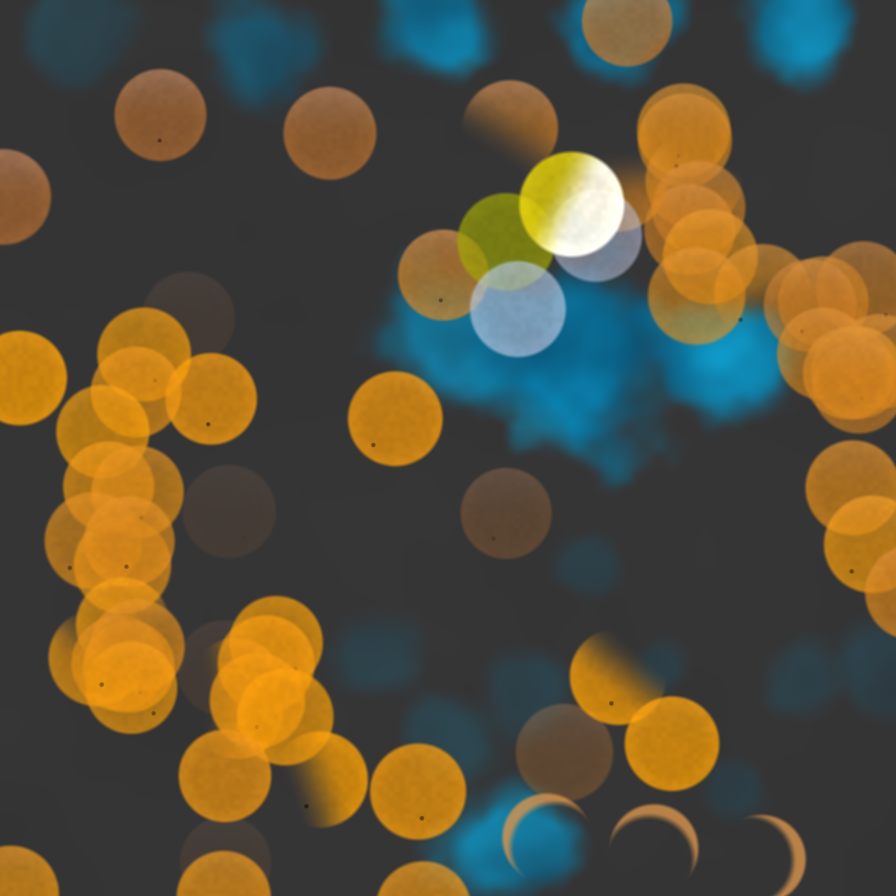
Write a Shadertoy shader that draws this background.

```glsl
const vec3 NIGHT = vec3(.207, .205, .207);

float hash(vec2 p) {
    vec3 q = fract(vec3(p.xyx) * .1031);
    q += dot(q, q.yzx + 33.33);
    return fract((q.x + q.y) * q.z);
}

float noise(vec2 p) {
    vec2 i = floor(p), f = fract(p);
    f *= f * (3. - 2. * f);
    return mix(mix(hash(i), hash(i + vec2(1, 0)), f.x),
               mix(hash(i + vec2(0, 1)), hash(i + vec2(1, 1)), f.x), f.y);
}

float fbm(vec2 p) {
    return .55 * noise(p) + .3 * noise(p * 2.1 + 7.) + .15 * noise(p * 4.3 + 19.);
}

// Ragged, strongly blurred patch of blue light
void glow(inout vec3 col, vec2 p, vec2 c, vec2 size, float strength) {
    float d = length((p - c) / size) + (fbm(p * 13. + 3.) - .5) * .8;
    vec3 blue = mix(vec3(.04, .34, .48), vec3(.04, .62, .82), fbm(p * 10. + 31.) * 1.5 - .25);
    col = mix(col, blue, strength * (1. - smoothstep(.5, 1.1, d)));
}

// Lens disc: translucent, faint rim, brightened by the light behind it
void disc(inout vec3 col, vec2 p, vec2 c, float r, vec3 tint, float alpha) {
    vec2 q = (p - c) / r;
    float d = length(q);
    float mask = alpha * (1. - smoothstep(.94, 1.04, d));
    float texture_ = .95 + .07 * smoothstep(.6, .96, d) + .06 * (noise(q * 9. + c * 90.) - .5);
    vec3 behind = max(col - NIGHT, 0.);
    col = mix(col, tint * texture_, mask) + .15 * mask * behind;
}

// Row of warm discs scattered around the line from a to b
void chain(inout vec3 col, vec2 p, vec2 a, vec2 b, int n, float spread, float rust, float alpha, float seed) {
    for (int i = 0; i < n; i++) {
        vec2 id = vec2(float(i) + 1.3, seed);
        vec2 jitter = vec2(hash(id), hash(id + 41.)) - .5;
        vec2 c = mix(a, b, float(i) / float(max(n - 1, 1))) + jitter * spread;
        float r = .053 + .004 * (hash(id + 83.) - .5);
        vec2 q = (p - c) / r;
        float brown = clamp(rust + .5 * (hash(id + 17.) - .5), 0., 1.);
        vec3 tint = mix(vec3(.87, .565, .045), vec3(.65, .40, .19), brown);
        tint = mix(tint, vec3(.74, .59, .53), .5 * rust * smoothstep(-.2, 1.1, q.y));

        // Some discs fade out behind dark foliage
        float angle = 6.283 * hash(id + 5.);
        float side = dot(q, vec2(cos(angle), sin(angle)));
        float hidden = step(.84, hash(id + 63.));
        float open = mix(1., smoothstep(-.7, .5, side), hidden);
        disc(col, p, c, r, tint, alpha * open);

        // Dust speck
        float speck = 1. - smoothstep(.025, .065, length(q - vec2(jitter.x, -.55)));
        col *= 1. - .5 * speck * step(.5, hash(id + 29.)) * alpha;
    }
}

void mainImage(out vec4 fragColor, in vec2 fragCoord) {
    vec2 p = fragCoord / iResolution.xy;
    vec3 col = NIGHT + .018 * (fbm(p * 5.) - .5);

    // Blue light: upper row, central mass, dim lower patches
    for (int i = 0; i < 5; i++) {
        float k = float(i);
        vec2 c = vec2(.09 + .2 * k, .96 + .04 * (hash(vec2(k, 4.)) - .5));
        glow(col, p, c, vec2(.072, .065), min(.2 + .35 * k, .85));
    }
    glow(col, p, vec2(.55, .63), vec2(.12, .1), .75);
    glow(col, p, vec2(.65, .61), vec2(.12, .13), 1.);
    glow(col, p, vec2(.81, .61), vec2(.085, .08), .9);
    glow(col, p, vec2(.57, .06), vec2(.095, .065), .75);
    for (int i = 0; i < 8; i++) {
        vec2 id = vec2(float(i), 9.);
        vec2 c = vec2(.42 + .08 * float(i), .08 + .29 * hash(id));
        glow(col, p, c, vec2(.03 + .035 * hash(id + 8.)), .18);
    }

    // Faint brown discs
    chain(col, p, vec2(.24, .62), vec2(.22, .07), 4, .07, 1., .13, 2.);
    chain(col, p, vec2(.565, .427), vec2(.63, .16), 2, .0, .9, .35, 3.);

    // Separate discs
    chain(col, p, vec2(.18, .85), vec2(.57, .865), 3, .05, .9, .78, 11.);
    chain(col, p, vec2(.02, .58), vec2(.455, .53), 3, .03, .1, .94, 12.);
    chain(col, p, vec2(.69, .245), vec2(.75, .17), 2, .0, .15, .9, 13.);
    chain(col, p, vec2(.0, .78), vec2(.7, .975), 2, .01, .9, .8, 14.);
    chain(col, p, vec2(.02, .01), vec2(.48, -.02), 3, .02, .3, .85, 15.);

    // Left clusters
    chain(col, p, vec2(.14, .56), vec2(.15, .37), 8, .09, .2, .78, 21.);
    chain(col, p, vec2(.14, .30), vec2(.10, .23), 6, .08, .2, .78, 22.);
    chain(col, p, vec2(.28, .31), vec2(.29, .18), 6, .07, .05, .82, 23.);
    chain(col, p, vec2(.26, .13), vec2(.465, .12), 3, .02, .05, .92, 24.);

    // Right clusters
    chain(col, p, vec2(.77, .85), vec2(.80, .68), 7, .06, .5, .72, 31.);
    chain(col, p, vec2(.89, .70), vec2(.98, .55), 9, .11, .5, .72, 32.);
    chain(col, p, vec2(.945, .45), vec2(1.02, .33), 3, .02, .4, .85, 33.);

    // Bright centre: warm neighbours, pale discs, lime and white lamps
    chain(col, p, vec2(.495, .693), vec2(.69, .795), 2, .0, .8, .8, 41.);
    disc(col, p, vec2(.665, .737), .052, vec3(.64, .66, .74), .65);
    disc(col, p, vec2(.565, .73), .055, vec3(.56, .58, .04), .8);
    disc(col, p, vec2(.578, .655), .054, vec3(.62, .68, .76), .78);
    vec2 lamp = (p - vec2(.638, .772)) / .059;
    vec3 flare = mix(vec3(.80, .73, .06), vec3(.98, .98, .92), smoothstep(-.6, .3, lamp.x - .5 * lamp.y));
    disc(col, p, vec2(.638, .772), .059, flare, .97);

    // Thin crescents
    for (int i = 0; i < 3; i++) {
        float k = float(i);
        vec2 q = (p - vec2(.61 + .12 * k, .065 - .012 * k)) / .05;
        vec2 shift = .3 * vec2(cos(2.3 - 1.1 * k), sin(2.3 - 1.1 * k));
        float arc = (1. - smoothstep(.93, 1.04, length(q))) * smoothstep(.9, 1.1, length(q + shift));
        col = mix(col, vec3(.85, .58, .30), .8 * arc);
    }

    fragColor = vec4(clamp(col, 0., 1.), 1.);
}
```
